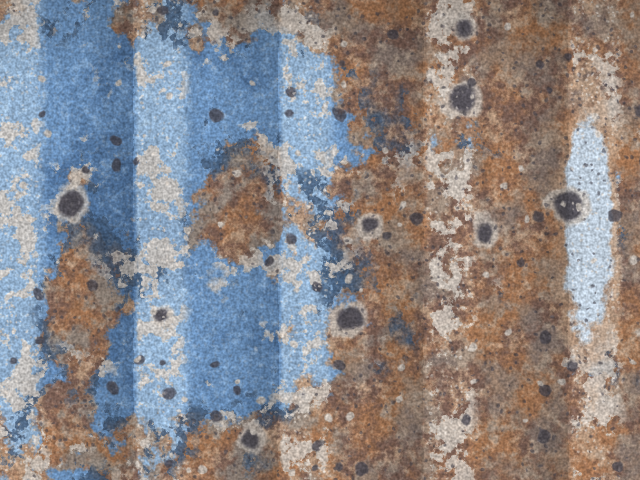
This texture is drawn by a Shadertoy shader. Its source:

```glsl
const vec3 PAINT_BLUE  = vec3(0.42, 0.56, 0.72);
const vec3 PAINT_DEEP  = vec3(0.32, 0.45, 0.61);
const vec3 PAINT_WORN  = vec3(0.62, 0.71, 0.79);
const vec3 NAVY        = vec3(0.25, 0.33, 0.43);
const vec3 RUST_BROWN  = vec3(0.46, 0.36, 0.32);
const vec3 RUST_ORANGE = vec3(0.61, 0.44, 0.32);
const vec3 RUST_TAN    = vec3(0.67, 0.56, 0.47);
const vec3 RUST_GREY   = vec3(0.53, 0.51, 0.49);
const vec3 PRIMER      = vec3(0.73, 0.70, 0.67);
const vec3 BARE_METAL  = vec3(0.70, 0.75, 0.80);
const vec3 PIT         = vec3(0.27, 0.26, 0.29);

const float RIDGE_PERIOD = 0.302;  // corrugation, in canvas heights
const float RIDGE_START  = 0.278;
const float RUST_BIAS    = 0.36;   // paint on the left, rust on the right
const float GRAIN        = 0.34;

vec2 hash2(vec2 p) {
    vec3 q = fract(vec3(p.xyx) * vec3(0.1031, 0.1030, 0.0973));
    q += dot(q, q.yzx + 33.33);
    return fract((q.xx + q.yz) * q.zy);
}

float cornerRamp(vec2 cell, vec2 offset) {
    float a = 6.2832 * hash2(cell).x;
    return dot(vec2(cos(a), sin(a)), offset);
}

float gradientNoise(vec2 p) {
    vec2 i = floor(p), f = p - i;
    vec2 u = f * f * f * (f * (f * 6.0 - 15.0) + 10.0);
    vec2 e = vec2(1.0, 0.0);
    return 1.4 * mix(
        mix(cornerRamp(i, f), cornerRamp(i + e, f - e), u.x),
        mix(cornerRamp(i + e.yx, f - e.yx), cornerRamp(i + 1.0, f - 1.0), u.x), u.y);
}

float fbm(vec2 p) {
    float sum = 0.0, amp = 0.55;
    for (int i = 0; i < 5; i++) {
        sum += amp * gradientNoise(p);
        p = mat2(1.6, 1.2, -1.2, 1.6) * p + 7.3;
        amp *= 0.55;
    }
    return sum;
}

float blob(vec2 p, vec2 center, vec2 radius) {
    vec2 d = (p - center) / radius;
    return exp(-dot(d, d));
}

// Distance to scattered spots, one candidate per cell
float spots(vec2 p, float density, float radius, float seed) {
    vec2 cell = floor(p);
    vec2 pick = hash2(cell + seed);
    vec2 center = 0.32 + 0.36 * hash2(cell + seed + 51.0);
    float d = length(p - cell - center) - radius * (0.5 + 0.5 * pick.y);
    return pick.x < density ? d : 1.0;
}

float cover(float d, float scale) {
    float w = 0.02 + 0.8 * scale / iResolution.y;
    return 1.0 - smoothstep(-w, w, d);
}

void mainImage(out vec4 fragColor, in vec2 fragCoord) {
    vec2 uv = fragCoord / iResolution.y;
    float broad  = fbm(uv * 3.2 + 11.0);
    float ragged = fbm(uv * 15.0 + 31.0);
    float fine   = fbm(uv * 48.0 + 5.0);
    float grain  = gradientNoise(uv * 130.0) + 0.8 * gradientNoise(uv * 215.0 + 9.0);
    float streak = gradientNoise(uv * vec2(24.0, 2.5));

    // Corrugation: sharp left edge, soft right edge
    float t = mod(uv.x - RIDGE_START + 0.004 * ragged, RIDGE_PERIOD) / RIDGE_PERIOD;
    float ridge = smoothstep(0.0, 0.04, t) * (1.0 - smoothstep(0.30, 0.43, t));
    float valley = smoothstep(0.5, 0.95, t);

    // Where rust has replaced the paint
    float field = mix(-RUST_BIAS, RUST_BIAS, smoothstep(0.48, 0.86, uv.x));
    field += 0.6 * broad + 0.32 * ragged + 0.14 * fine - 0.12 * ridge;
    field += 0.75 * blob(uv, vec2(0.50, 0.58), vec2(0.10, 0.19));
    field += 0.70 * blob(uv, vec2(0.16, 0.36), vec2(0.08, 0.14));
    field += 0.50 * (1.0 - smoothstep(0.06, 0.25, uv.y));
    field += 0.50 * smoothstep(0.84, 0.98, uv.y);
    float rust = smoothstep(-0.06, 0.06, field);
    float border = 1.0 - smoothstep(0.08, 0.36, abs(field));

    // Paint
    vec3 paint = mix(PAINT_BLUE, PAINT_DEEP, smoothstep(-0.15, 0.5, broad + ragged * 0.5 + 0.25 * valley));
    paint = mix(paint, PAINT_WORN, 0.62 * ridge + 0.25 * smoothstep(0.0, 0.4, fine));

    // Rust, greyer on the painted side
    float hue = fbm(uv * 8.0 + 63.0);
    vec3 iron = mix(RUST_BROWN, RUST_ORANGE, smoothstep(-0.3, 0.3, hue + 0.4 * fine));
    iron = mix(iron, RUST_TAN, smoothstep(-0.05, 0.4, 0.6 * ragged + 0.5 * fine + 0.15 * ridge));
    float greying = smoothstep(0.0, 0.4, fbm(uv * 11.0 + 87.0) + 0.3 * fine + 0.1);
    iron = mix(iron, RUST_GREY, greying * mix(0.75, 0.5, smoothstep(0.5, 0.9, uv.x)));
    vec3 color = mix(paint, iron, rust);

    // Navy undercoat and pale primer along the peeling borders
    float peel = fbm(uv * vec2(8.0, 5.5) + 141.0) + 0.4 * fine;
    color = mix(color, NAVY, 0.85 * border * smoothstep(0.14, 0.26, peel));
    float chalk = fbm(uv * 10.0 + 203.0) + 0.45 * fine + 0.18 * ridge;
    color = mix(color, PRIMER, 0.85 * smoothstep(0.22, 0.36, chalk) * max(border, ridge));

    // Bare strip with an ochre rim on the far right ridge
    float strip = blob(uv, vec2(1.225, 0.53), vec2(0.060, 0.27)) + 0.22 * ragged + 0.1 * fine;
    color = mix(color, RUST_TAN, 0.7 * smoothstep(0.15, 0.40, strip));
    color = mix(color, BARE_METAL, smoothstep(0.42, 0.56, strip));

    // Large pits with chalky halos, then pebbles, chips and pores
    vec2 warped = uv + 0.012 * vec2(ragged, fbm(uv * 15.0 + 77.0));
    float pit = spots(warped * 4.6, 0.22, 0.14, 3.0);
    color = mix(color, PRIMER, 0.8 * cover(pit - 0.06 - 0.1 * ragged, 4.6));
    color = mix(color, PIT, 0.9 * cover(pit, 4.6));
    color = mix(color, PIT, 0.8 * cover(spots(warped * 19.0, 0.09, 0.25, 19.0), 19.0));
    color = mix(color, PRIMER, 0.9 * cover(spots(warped * 27.0, 0.06, 0.24, 37.0), 27.0));
    color = mix(color, PIT, 0.6 * rust * cover(spots(warped * 75.0, 0.16, 0.30, 71.0), 75.0));
    float flecks = cover(spots(warped * 95.0, 0.40, 0.32, 97.0), 95.0);
    color = mix(color, PRIMER + 0.06, flecks * (0.12 + 0.55 * ridge * smoothstep(-0.2, 0.2, ragged)));

    // Relief, weather streaks and grit
    color *= 1.02 + 0.05 * ridge - 0.11 * valley + 0.05 * streak;
    color *= 1.0 + GRAIN * (0.5 * grain + 0.3 * fine);
    color *= 1.0 - 0.12 * smoothstep(0.8, 1.0, uv.y);
    fragColor = vec4(clamp(color, 0.0, 1.0), 1.0);
}
```
